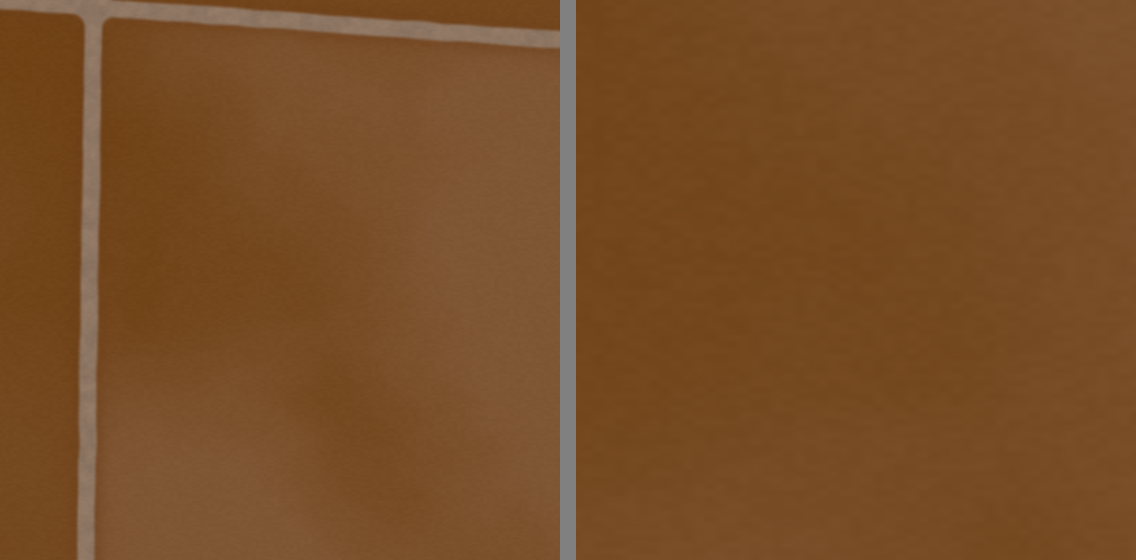
Left, the full canvas; right, a detail of the centre.
A Shadertoy shader for this texture:

```glsl
// Glazed brown ceramic tiles with pale, slightly skewed grout joints.
#define TILE_SIZE 1.2
#define JOINT_CORNER vec2(0.1535, 1.0)
#define JOINT_SLOPE vec2(0.0134, -0.072)
#define JOINT_HALF_WIDTH 0.0155
#define CORNER_RADIUS 0.022
#define EDGE_SOFTNESS 0.0045
#define NEIGHBOUR_PALENESS 0.38
#define GRAIN 0.016
#define DARK_GLAZE vec3(0.435, 0.255, 0.075)
#define PALE_GLAZE vec3(0.495, 0.332, 0.196)
#define RIM_GLAZE vec3(0.425, 0.235, 0.085)
#define GROUT vec3(0.560, 0.467, 0.392)

float hash(vec2 p) {
    vec3 q = fract(vec3(p.xyx) * 0.1031);
    q += dot(q, q.yzx + 33.33);
    return fract((q.x + q.y) * q.z);
}

float valueNoise(vec2 p) {
    vec2 i = floor(p), f = fract(p);
    f = f * f * (3.0 - 2.0 * f);
    return mix(mix(hash(i), hash(i + vec2(1, 0)), f.x),
               mix(hash(i + vec2(0, 1)), hash(i + vec2(1, 1)), f.x), f.y);
}

float fbm(vec2 p) {
    float sum = 0.0, amplitude = 0.5;
    for (int i = 0; i < 4; i++) {
        sum += amplitude * valueNoise(p);
        p = mat2(1.6, 1.2, -1.2, 1.6) * p + 7.3;
        amplitude *= 0.5;
    }
    return sum;
}

float roundedBox(vec2 p, float halfSize, float radius) {
    vec2 q = abs(p) - halfSize + radius;
    return length(max(q, 0.0)) + min(max(q.x, q.y), 0.0) - radius;
}

// Paleness of the glaze: a dark diagonal band that fades to the lower right.
float glazePaleness(vec2 uv) {
    vec2 fromBand = uv - vec2(0.20, 0.72);
    float across = dot(fromBand, vec2(0.74, 0.67));
    float along = dot(fromBand, vec2(0.67, -0.74));
    float pale = 0.12 + 0.72 * smoothstep(0.0, 0.42, abs(across));
    pale += 0.55 * smoothstep(0.1, 0.8, along);
    return pale + 0.75 * (fbm(uv * 4.5 + 3.0) - 0.47);
}

void mainImage(out vec4 fragColor, in vec2 fragCoord) {
    vec2 uv = fragCoord / iResolution.xy;
    float pixel = 1.0 / min(iResolution.x, iResolution.y);

    // Skewed grid of tiles with gently uneven joints
    vec2 grid = uv - JOINT_CORNER - JOINT_SLOPE * uv.yx;
    grid += 0.003 * (vec2(valueNoise(uv * 24.0), valueNoise(uv * 24.0 + 50.0)) - 0.5);
    vec2 tile = floor(grid / TILE_SIZE);
    vec2 local = mod(grid, TILE_SIZE) - 0.5 * TILE_SIZE;
    float edge = roundedBox(local, 0.5 * TILE_SIZE - JOINT_HALF_WIDTH, CORNER_RADIUS);

    // Cloudy glaze, darker on the neighbouring tiles and along the rims
    bool isMainTile = tile == vec2(0.0, -1.0);
    float pale = glazePaleness(uv) * (isMainTile ? 1.0 : NEIGHBOUR_PALENESS);
    vec3 color = mix(DARK_GLAZE, PALE_GLAZE, clamp(pale, 0.0, 1.08));
    color = mix(color, RIM_GLAZE, 0.6 * exp(min(edge, 0.0) / 0.016));

    // Grout with a mottled surface and a faint pale fringe on the tile
    vec3 grout = GROUT * (0.92 + 0.15 * fbm(uv * 55.0));
    float soft = max(EDGE_SOFTNESS, pixel);
    float cover = 0.88 * smoothstep(-soft, soft, edge);
    cover += 0.12 * smoothstep(-2.5 * soft, 2.0 * soft, edge);
    color = mix(color, grout, cover);

    // Fine grain, stretched sideways
    color += GRAIN * (valueNoise(uv * vec2(150.0, 260.0)) - 0.5);
    fragColor = vec4(color, 1.0);
}
```
